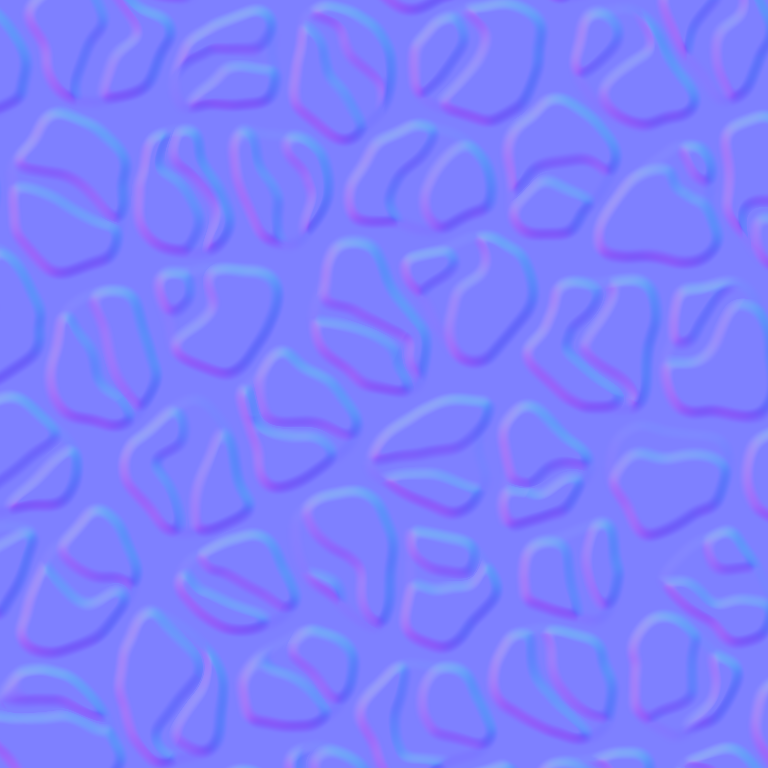
This texture map is drawn by a Shadertoy shader. Its source:

```glsl
// Tangent-space normal map of soft, paired bean-shaped pads on a flat ground.
// Rounded Voronoi cells give the outlines, a wavy channel splits each in two,
// and every edge becomes a bevel of even width, encoded as colour.

#define CELLS 6.0        // cells across the canvas
#define JITTER 0.66      // scatter of the cell centres
#define GAP 0.072        // inset of a pad from its cell border
#define ROUNDING 11.0    // lower is rounder
#define BEVEL 0.07       // half width of the soft edges
#define STEEPNESS 0.32   // slope in the middle of an edge
#define CHANNEL_STEP 0.2 // height of the channel floor, relative to the pads
#define WARP 0.13        // irregularity of the outlines
#define BEND 0.5         // waviness of the channels

vec2 hash22(vec2 p) {
    vec3 a = fract(p.xyx * vec3(0.1031, 0.1030, 0.0973));
    a += dot(a, a.yzx + 33.33);
    return fract((a.xx + a.yz) * a.zy);
}

float cornerGradient(vec2 cell, vec2 offset) {
    float angle = 6.2832 * hash22(cell + 71.0).x;
    return dot(vec2(cos(angle), sin(angle)), offset);
}

float gradientNoise(vec2 p) {
    vec2 i = floor(p), f = p - i;
    vec2 u = f * f * f * (f * (f * 6.0 - 15.0) + 10.0);
    vec2 e = vec2(1.0, 0.0);
    float low = mix(cornerGradient(i, f), cornerGradient(i + e, f - e), u.x);
    float high = mix(cornerGradient(i + e.yx, f - e.yx),
                     cornerGradient(i + e.xx, f - e.xx), u.x);
    return mix(low, high, u.y);
}

vec2 warp(vec2 p) {
    return p + WARP * vec2(gradientNoise(p * 2.0), gradientNoise(p * 2.0 + 37.3));
}

// Jittered grid with staggered rows
vec2 cellCentre(vec2 cell) {
    float stagger = 0.5 * mod(cell.y, 2.0) - 0.25;
    return cell + vec2(0.5 + stagger, 0.5) + JITTER * (hash22(cell + 13.0) - 0.5);
}

vec2 nearestCell(vec2 p) {
    vec2 best = floor(p);
    float bestDist = 1e3;
    for (int y = -2; y <= 2; y++)
    for (int x = -2; x <= 2; x++) {
        vec2 cell = floor(p) + vec2(x, y);
        float dist = distance(p, cellCentre(cell));
        if (dist < bestDist) { bestDist = dist; best = cell; }
    }
    return best;
}

// Distance to the cell border, with corners rounded by a soft minimum
float borderDistance(vec2 p, vec2 cell) {
    vec2 centre = cellCentre(cell);
    float sum = 0.0;
    for (int y = -2; y <= 2; y++)
    for (int x = -2; x <= 2; x++) {
        if (x == 0 && y == 0) continue;
        vec2 other = cellCentre(cell + vec2(x, y));
        float d = dot(p - 0.5 * (centre + other), normalize(centre - other));
        sum += exp(-ROUNDING * d);
    }
    return -log(sum) / ROUNDING;
}

float softMin(float a, float b, float k) {
    return -log(exp(-k * a) + exp(-k * b)) / k;
}

// Inner distance to the edge of a lobe (x) and of the whole pair (y)
vec2 edgeDistances(vec2 p, vec2 cell) {
    p = warp(p);
    float outline = borderDistance(p, cell) - GAP + 0.03 * gradientNoise(p * 3.3 + 19.1);

    // Wavy channel through the middle of the pad, in a random direction
    vec2 seed = hash22(cell + 5.0);
    float angle = 3.1416 * seed.x;
    vec2 axis = vec2(cos(angle), sin(angle));
    vec2 q = p - mix(cellCentre(cell), cell + 0.5, 0.5);
    q = vec2(dot(q, axis), dot(q, vec2(-axis.y, axis.x)));
    float bend = BEND * gradientNoise(vec2(q.y * 1.7, 40.0 * seed.y + 0.37));
    float halfWidth = mix(0.08, 0.15, seed.y) - 0.25 * q.y * q.y
                    + 0.09 * gradientNoise(q * 2.0 + 50.0 * seed);
    float channel = abs(q.x - bend) - max(halfWidth, 0.045);
    return vec2(softMin(outline, channel, 20.0), outline);
}

// Slope of a bevel of even width around the zero line of a distance
vec2 bevel(float d, vec2 gradient) {
    float steep = max(length(gradient), 0.4);
    float x = min(abs(d / steep) / BEVEL, 1.0);
    return gradient / steep * (1.0 - x * x) * (1.0 - x * x);
}

void mainImage(out vec4 fragColor, in vec2 fragCoord) {
    vec2 p = CELLS * fragCoord / iResolution.y;
    vec2 cell = nearestCell(warp(p));

    // Distances and their gradients by central differences
    vec2 e = vec2(0.01, 0.0);
    vec2 d = edgeDistances(p, cell);
    vec2 dx = (edgeDistances(p + e, cell) - edgeDistances(p - e, cell)) / (2.0 * e.x);
    vec2 dy = (edgeDistances(p + e.yx, cell) - edgeDistances(p - e.yx, cell)) / (2.0 * e.x);
    vec2 slope = mix(bevel(d.x, vec2(dx.x, dy.x)), bevel(d.y, vec2(dx.y, dy.y)), CHANNEL_STEP);

    // Red rises to the right, green falls upward
    vec3 normal = normalize(vec3(STEEPNESS * slope * vec2(0.9, -1.0), 1.0));
    vec3 flatTint = vec3(0.495, 0.5, 0.5);
    fragColor = vec4(flatTint + 0.5 * normal, 1.0);
}
```
